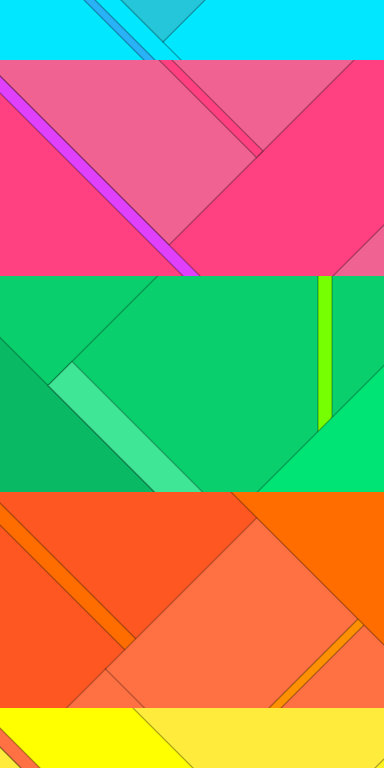
Reproduce this background procedurally as a WebGL 1 fragment shader.

```glsl
precision highp float;
// Five bright paper bands, each layered with diagonal sheets and thin seams.

uniform vec2 u_resolution;

#define GRID vec2(384.0, 768.0)
#define BAND_TOP 60.0
#define BAND_HEIGHT 216.0
#define SEAM_WIDTH 1.2
#define SEAM_DARK 0.32
#define DIAGONAL 0.70710678

const vec3 CYAN = vec3(0.0, 0.905, 1.0);
const vec3 TEAL = vec3(0.15, 0.776, 0.855);
const vec3 SKY = vec3(0.16, 0.70, 0.97);
const vec3 PINK = vec3(1.0, 0.251, 0.506);
const vec3 ROSE = vec3(0.941, 0.384, 0.573);
const vec3 VIOLET = vec3(0.878, 0.251, 0.984);
const vec3 GREEN = vec3(0.035, 0.812, 0.424);
const vec3 FOREST = vec3(0.035, 0.725, 0.388);
const vec3 MINT = vec3(0.247, 0.902, 0.584);
const vec3 SPRING = vec3(0.0, 0.894, 0.463);
const vec3 LIME = vec3(0.463, 1.0, 0.012);
const vec3 VERMILION = vec3(1.0, 0.341, 0.133);
const vec3 CORAL = vec3(1.0, 0.439, 0.263);
const vec3 ORANGE = vec3(1.0, 0.427, 0.0);
const vec3 AMBER = vec3(1.0, 0.569, 0.0);
const vec3 YELLOW = vec3(1.0, 1.0, 0.0);
const vec3 GOLD = vec3(1.0, 0.922, 0.231);

float pixel; // size of one pixel in grid units

// Signed extent of a strip: negative between lo and hi
float strip(float v, float lo, float hi) {
  return max(lo - v, v - hi);
}

// Darkens a thin line where the diagonal extent is zero
vec3 seam(vec3 base, float extent) {
  float width = max(pixel, SEAM_WIDTH);
  float line = clamp(1.0 - abs(extent) * DIAGONAL / width, 0.0, 1.0);
  return base * (1.0 - SEAM_DARK * line * SEAM_WIDTH / width);
}

// Lays a sheet where the diagonal extent is negative and seams its rim
vec3 sheet(vec3 base, vec3 shade, float extent) {
  float cover = clamp(0.5 - extent * DIAGONAL / pixel, 0.0, 1.0);
  return seam(mix(base, shade, cover), extent);
}

// In each band, rise = x + y and fall = x - y, with y pointing down
vec3 cyanBand(float rise, float fall) {
  vec3 c = sheet(CYAN, SKY, strip(fall, 84.0, 95.0));
  c = sheet(c, TEAL, max(121.0 - fall, rise - 205.0));
  return seam(c, max(abs(fall - 121.0), 205.0 - rise));
}

vec3 pinkBand(float rise, float fall) {
  vec3 c = sheet(PINK, ROSE, max(-76.0 - fall, rise - 414.0));
  c = sheet(c, PINK, max(strip(fall, 99.0, 112.0), rise - 414.0));
  c = sheet(c, VIOLET, strip(fall, -93.0, -76.0));
  return sheet(c, ROSE, 609.0 - rise);
}

vec3 greenBand(float rise, float fall, float x) {
  vec3 c = seam(GREEN, max(abs(rise - 433.5), -338.0 - fall));
  c = sheet(c, FOREST, fall + 337.5);
  c = sheet(c, MINT, max(strip(fall, -337.5, -289.5), 433.5 - rise));
  c = sheet(c, LIME, strip(x, 318.0, 332.0) / DIAGONAL);
  return sheet(c, SPRING, 749.5 - rise);
}

vec3 orangeBand(float rise, float fall) {
  vec3 c = sheet(VERMILION, ORANGE, strip(fall, -525.0, -503.0));
  c = sheet(c, CORAL, 774.5 - rise);
  c = seam(c, max(abs(fall + 563.5), 774.5 - rise));
  c = sheet(c, AMBER, strip(rise, 977.0, 989.0));
  return sheet(c, ORANGE, -261.0 - fall);
}

vec3 yellowBand(float rise, float fall) {
  vec3 c = sheet(YELLOW, GOLD, -575.0 - fall);
  c = sheet(c, GOLD, fall + 747.0);
  c = sheet(c, CORAL, strip(fall, -747.0, -728.0));
  return sheet(c, mix(GOLD, YELLOW, 0.4), 1143.0 - rise);
}

// Smooth step onto the band that starts below the given edge index
float below(float y, float index) {
  float edge = BAND_TOP + index * BAND_HEIGHT;
  return clamp(0.5 + (y - edge) / pixel, 0.0, 1.0);
}

void main() {
  vec2 uv = gl_FragCoord.xy / u_resolution;
  vec2 p = vec2(uv.x, 1.0 - uv.y) * GRID;
  pixel = GRID.x / u_resolution.x;
  float rise = p.x + p.y;
  float fall = p.x - p.y;

  // Stack the bands from top to bottom
  vec3 color = cyanBand(rise, fall);
  color = mix(color, pinkBand(rise, fall), below(p.y, 0.0));
  color = mix(color, greenBand(rise, fall, p.x), below(p.y, 1.0));
  color = mix(color, orangeBand(rise, fall), below(p.y, 2.0));
  color = mix(color, yellowBand(rise, fall), below(p.y, 3.0));
  gl_FragColor = vec4(color, 1.0);
}
```
